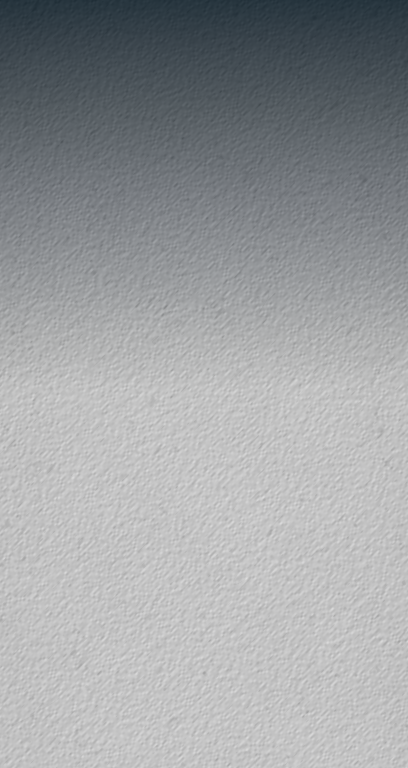
Write a WebGL 2 fragment shader that draws this background.

```glsl
#version 300 es
precision highp float;
// Embossed leather-like paper under a vertical fade from dark slate to pale grey.
// The fade is a chain of colour stops; the relief is the slope of fine value
// noise along a light direction, with sparse pits and faint diagonal creases.

uniform vec2 u_resolution;
out vec4 fragColor;

// Colour stops: rgb, and the depth below the top edge as a share of the height
const int STOPS = 8;
const vec4 FADE[STOPS] = vec4[STOPS](
  vec4(0.150, 0.207, 0.242, 0.00),
  vec4(0.222, 0.263, 0.293, 0.05),
  vec4(0.337, 0.366, 0.386, 0.143),
  vec4(0.472, 0.488, 0.508, 0.25),
  vec4(0.598, 0.608, 0.618, 0.36),
  vec4(0.690, 0.694, 0.696, 0.44),
  vec4(0.758, 0.759, 0.759, 0.505),
  vec4(0.767, 0.767, 0.768, 0.60));

const float GRAIN_CELLS = 180.0;           // grain bumps across the width
const vec2 GRAIN_STRETCH = vec2(0.75, 1.1); // along and across the diagonal
const vec2 LIGHT = vec2(-0.35, 0.35);      // relief sampling offset, in cells
const float RELIEF = 0.115;                // strength of light and shade
const float PIT_CELLS = 95.0;              // scale of the sparse dark pits
const float PIT_DEPTH = 0.05;
const float CREASE_CELLS = 5.0;            // crease pattern scale
const float CREASE_DEPTH = 0.02;
const float MOTTLE = 0.012;                // broad unevenness of tone
const float EDGE_SHADE = 0.015;            // darkening at the sides

float hash(vec2 p) {
  vec3 q = fract(vec3(p.xyx) * 0.1031);
  q += dot(q, q.yzx + 33.33);
  return fract((q.x + q.y) * q.z);
}

float noise(vec2 p) {
  vec2 cell = floor(p);
  vec2 f = fract(p);
  f = f * f * (3.0 - 2.0 * f);
  float low = mix(hash(cell), hash(cell + vec2(1, 0)), f.x);
  float high = mix(hash(cell + vec2(0, 1)), hash(cell + vec2(1, 1)), f.x);
  return mix(low, high, f.y);
}

// Turns x to run along the rising diagonal
vec2 toDiagonal(vec2 p) {
  return vec2(p.x + p.y, p.y - p.x) * 0.7071;
}

// Height of the leather grain, measured in grain cells
float grainHeight(vec2 p) {
  vec2 q = toDiagonal(p) * GRAIN_STRETCH + 300.0;
  return 0.7 * noise(q) + 0.3 * noise(q * 0.53 + 17.0);
}

// Short dark pits lying along the diagonal, kept only at noise peaks
float pits(vec2 p) {
  vec2 q = toDiagonal(p) * PIT_CELLS * vec2(0.65, 1.4) + 500.0;
  return smoothstep(0.78, 1.0, noise(q));
}

// Thin broken lines where warped, stretched noise crosses its middle value
float creases(vec2 p) {
  vec2 q = toDiagonal(p) * CREASE_CELLS * vec2(0.8, 2.2) + 40.0;
  q += 0.5 * noise(q * 3.0);
  float line = 1.0 - smoothstep(0.0, 0.03, abs(noise(q) - 0.5));
  return line * smoothstep(0.45, 0.8, noise(p * 9.0 + 70.0));
}

vec3 fadeColour(float depth) {
  vec3 colour = FADE[0].rgb;
  for (int i = 1; i < STOPS; i++) {
    float t = (depth - FADE[i - 1].a) / (FADE[i].a - FADE[i - 1].a);
    colour = mix(colour, FADE[i].rgb, clamp(t, 0.0, 1.0));
  }
  return colour;
}

void main() {
  vec2 uv = gl_FragCoord.xy / u_resolution;
  vec2 p = gl_FragCoord.xy / u_resolution.x;
  vec3 colour = fadeColour(1.0 - uv.y);

  // Light the slopes that face the light, shade the others
  vec2 g = p * GRAIN_CELLS;
  float slope = grainHeight(g - LIGHT) - grainHeight(g + LIGHT);
  float tone = RELIEF * slope - PIT_DEPTH * pits(p) - CREASE_DEPTH * creases(p);

  // Broad mottling and soft side shade
  tone += MOTTLE * (noise(p * 11.0 + 5.0) - 0.5);
  float side = abs(2.0 * uv.x - 1.0);
  tone -= EDGE_SHADE * side * side * side;

  // Dark areas carry a weaker relief
  colour += tone * mix(0.3, 1.0, smoothstep(0.1, 0.75, colour.g));
  fragColor = vec4(clamp(colour, 0.0, 1.0), 1.0);
}
```
